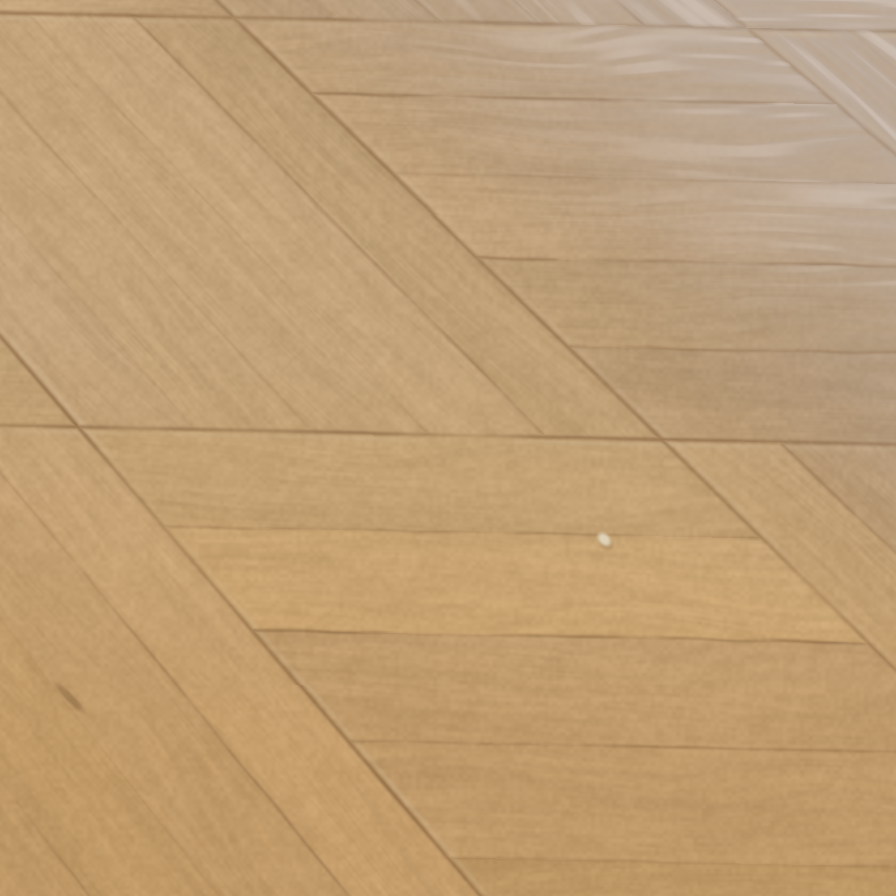
Reproduce this texture procedurally as a three.js fragment shader.

```glsl
// Oak basket-weave parquet seen at a slant, with a cool sheen at the upper right.
varying vec2 vUv;

// Floor plane: canvas point = (ORIGIN + u * STEP_U + v * STEP_V) / (1 + DEPTH * v), y down
const vec2 ORIGIN = vec2(-0.3125, 0.0078);
const vec2 STEP_U = vec2(0.573, 0.0117);
const vec2 STEP_V = vec2(0.3906, 0.4125);
const float DEPTH = -0.12;

const float PLANKS = 5.0;            // planks per block
const float PLANK_SEAM = 0.0023;     // half widths, in canvas units
const float BLOCK_SEAM = 0.0027;
const float WOBBLE = 0.0022;         // unevenness of the seams
const float TONE_RANGE = 0.034;      // brightness spread between planks
const float GRAIN = 0.062;
const float MOTTLE = 0.048;

const vec3 WARM_OAK = vec3(0.758, 0.606, 0.407);
const vec3 PALE_OAK = vec3(0.770, 0.647, 0.482);
const vec3 SHADED_OAK = vec3(0.700, 0.582, 0.445);
const vec3 SHEEN = vec3(0.738, 0.682, 0.640);
const vec3 SEAM_DARK = vec3(0.480, 0.345, 0.215);
const vec3 SEAM_LIP = vec3(0.820, 0.730, 0.600);
const vec3 CRUMB = vec3(0.870, 0.820, 0.710);
const vec2 CRUMB_AT = vec2(0.6745, 0.602);
const vec2 KNOT_AT = vec2(0.078, 0.779);

float hash(vec2 p) {
  vec3 q = fract(p.xyx * 0.1031);
  q += dot(q, q.yzx + 33.33);
  return fract((q.x + q.y) * q.z);
}

float noise(vec2 p) {
  vec2 i = floor(p), f = fract(p);
  f = f * f * (3.0 - 2.0 * f);
  return mix(mix(hash(i), hash(i + vec2(1.0, 0.0)), f.x),
             mix(hash(i + vec2(0.0, 1.0)), hash(i + 1.0), f.x), f.y);
}

// Soft line profile around distance zero
float line(float dist, float halfWidth) {
  float t = dist / halfWidth;
  return exp(-t * t);
}

// Elongated soft spot with its long axis on the falling diagonal
float spot(vec2 p, vec2 center, vec2 radii) {
  vec2 d = p - center;
  return 1.0 - smoothstep(0.4, 1.3, length(vec2(d.x + d.y, d.y - d.x) * 0.7071 / radii));
}

void main() {
  vec2 p = vec2(vUv.x, 1.0 - vUv.y);

  // Undo the perspective to get block coordinates
  vec2 along = STEP_V - DEPTH * p;
  vec2 r = p - ORIGIN;
  float det = STEP_U.x * along.y - along.x * STEP_U.y;
  vec2 uv = vec2(r.x * along.y - along.x * r.y, STEP_U.x * r.y - r.x * STEP_U.y) / det;

  // Canvas distance covered by one block, measured across each set of seams
  vec2 span = vec2(STEP_U.x * along.y / length(along), along.y) / (1.0 + DEPTH * uv.y);

  // Alternate blocks turn their planks
  vec2 cell = floor(uv);
  bool slanted = mod(cell.x + cell.y, 2.0) < 0.5;
  vec2 st = slanted ? uv.yx : uv;            // x along the plank, y across it
  float acrossSpan = slanted ? span.x : span.y;
  float s = st.y * PLANKS;
  vec2 plank = vec2(floor(s) + 17.0, floor(st.x) * 7.0 + (slanted ? 3.0 : 41.0));
  float seed = hash(plank);

  // Lighting across the floor and tone of each plank
  float slant = p.x - 1.3 * p.y;
  vec3 color = mix(PALE_OAK, WARM_OAK, smoothstep(0.25, 0.85, p.y - 0.1 * p.x));
  color = mix(color, SHADED_OAK, 0.8 * smoothstep(-0.1, 0.5, slant));
  color *= 1.0 + (slanted ? 0.5 : 1.0) * TONE_RANGE * (2.0 * seed - 1.0);
  color.b *= 1.0 + 0.04 * (hash(plank + 9.0) - 0.5);

  // Wood grain, bent a little and shifted for each plank
  vec2 g = vec2(st.x, s) + seed * vec2(31.0, 57.0);
  g.y += 0.3 * (noise(g * vec2(3.5, 1.5)) - 0.5);
  float figure = noise(g * vec2(2.5, 5.0)) - 0.5;
  float fibre = noise(g * vec2(8.0, 17.0)) - 0.5;
  float pores = noise(g * vec2(22.0, 31.0)) - 0.5;
  color *= 1.0 + GRAIN * (0.6 * figure + 0.7 * fibre + 0.5 * pores) * vec3(0.9, 1.0, 1.25);
  color += MOTTLE * (0.6 * noise(p * 210.0) + 0.4 * noise(p * 95.0 + 7.0) - 0.5);

  // Streaky sheen
  float sheen = smoothstep(0.15, 0.85, slant);
  float streak = noise(g * vec2(6.0, 13.0) + 5.0);
  color = mix(color, SHEEN, sheen * (0.6 + 0.4 * streak));
  color += 0.06 * sheen * smoothstep(0.5, 0.95, streak);

  // Seams between planks, worn away in places
  float seamId = floor(s + 0.5);
  float shift = WOBBLE * (noise(vec2(st.x * 14.0, seamId * 3.7 + 30.0)) - 0.5);
  float plankDist = (s - seamId) / PLANKS * acrossSpan + shift;
  float wear = noise(vec2(st.x * 11.0, seamId * 3.7)) * 0.7 + 0.3 * noise(p * 70.0);
  float depth = mix(0.12, 0.46, hash(vec2(seamId + 23.0, plank.y))) * (slanted ? 0.75 : 1.0);
  float seam = depth * smoothstep(-0.1, 0.8, wear) * line(plankDist, PLANK_SEAM);

  // Seams around blocks, with a worn light lip beside them
  vec2 nearest = floor(uv + 0.5);
  vec2 edgeWear = vec2(noise(vec2(uv.y * 10.0, nearest.x * 5.3 + 2.0)),
                       noise(vec2(uv.x * 10.0, nearest.y * 5.3 + 60.0)));
  vec2 offset = (uv - nearest) * span + WOBBLE * (edgeWear.yx - 0.5);
  vec2 edge = vec2(line(offset.x, BLOCK_SEAM), line(offset.y, BLOCK_SEAM)) * (0.17 + 0.38 * edgeWear);
  vec2 lip = vec2(line(offset.x - 0.006, 0.003), line(offset.y - 0.006, 0.003)) * edgeWear;
  color = mix(color, SEAM_LIP, 0.35 * max(lip.x, lip.y));
  color = mix(color, SEAM_DARK, max(seam, max(edge.x, edge.y)) * (1.0 - 0.4 * sheen));

  // Small knot, and a pale crumb with its shadow
  color = mix(color, SEAM_DARK, 0.4 * spot(p, KNOT_AT, vec2(0.024, 0.005)));
  color = mix(color, SEAM_DARK, 0.3 * spot(p, CRUMB_AT + vec2(0.002, 0.004), vec2(0.010, 0.007)));
  color = mix(color, CRUMB, spot(p, CRUMB_AT, vec2(0.0095, 0.0065)));
  gl_FragColor = vec4(clamp(color, 0.0, 1.0), 1.0);
}
```
